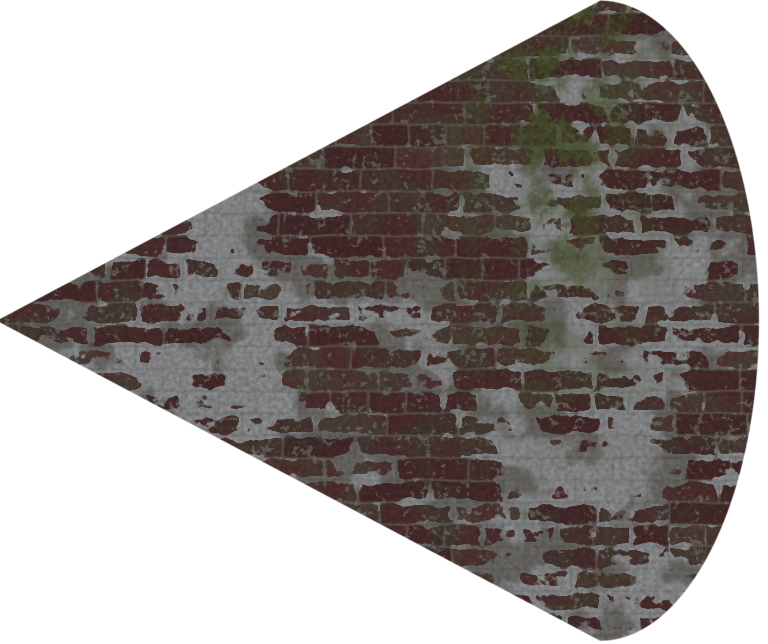
Give the GLSL for this texture, as a WebGL 2 fragment shader.

```glsl
#version 300 es
precision highp float;
// Weathered brick wall with peeling grey paint and moss, cut to a rounded cone on white.

uniform vec2 u_resolution;
out vec4 fragColor;

// Lengths are fractions of the canvas height.
const float ROW_HEIGHT = 0.0345;
const float ROW_ORIGIN = 0.496;
const float STRETCHER_LENGTH = 0.112;
const float HEADER_LENGTH = 0.058;
const float HEADER_PERIOD = 6.0;
const float MORTAR_HALF = 0.0018;
const float CORNER_RADIUS = 0.004;

const vec2 CONE_TIP = vec2(-0.005, 0.502);
const float CONE_BASE_X = 0.932;
const vec2 CAP_RADII = vec2(0.2465, 0.497);

const float PAINT_BIAS = -0.16;
const float PAINT_BAND = 0.22;
const float PAINT_PERIOD = 0.62;

const vec3 BACKGROUND = vec3(1.0);
const vec3 BRICK_RED = vec3(0.275, 0.165, 0.165);
const vec3 BRICK_BROWN = vec3(0.255, 0.215, 0.185);
const vec3 MORTAR = vec3(0.34, 0.315, 0.30);
const vec3 PAINT_LIGHT = vec3(0.515, 0.525, 0.53);
const vec3 PAINT_GREY = vec3(0.39, 0.39, 0.375);
const vec3 MOSS = vec3(0.25, 0.285, 0.15);

float hash(vec2 p) {
    vec3 q = fract(p.xyx * vec3(0.1031, 0.1030, 0.0973));
    q += dot(q, q.yzx + 33.33);
    return fract((q.x + q.y) * q.z);
}

float cornerSlope(vec2 cell, vec2 offset) {
    float angle = 6.2832 * hash(cell);
    return dot(vec2(cos(angle), sin(angle)), offset);
}

float gradientNoise(vec2 p) {
    vec2 i = floor(p), f = fract(p);
    vec2 e = vec2(0.0, 1.0);
    vec2 w = f * f * f * (f * (f * 6.0 - 15.0) + 10.0);
    float low = mix(cornerSlope(i, f), cornerSlope(i + e.yx, f - e.yx), w.x);
    float high = mix(cornerSlope(i + e.xy, f - e.xy), cornerSlope(i + e.yy, f - e.yy), w.x);
    return mix(low, high, w.y);
}

float fbm(vec2 p) {
    float sum = 0.0, gain = 1.0;
    for (int k = 0; k < 4; k++) {
        sum += gain * gradientNoise(p);
        p = mat2(1.6, 1.2, -1.2, 1.6) * p + 17.3;
        gain *= 0.5;
    }
    return sum;
}

// Signed distance to the cone with its elliptical cap.
float coneDistance(vec2 p) {
    vec2 q = vec2(p.x - CONE_BASE_X, abs(p.y - CONE_TIP.y));
    if (q.x < 0.0) {
        vec2 side = vec2(CONE_BASE_X - CONE_TIP.x, CAP_RADII.y);
        return (q.y * side.x - (q.x + side.x) * side.y) / length(side);
    }
    float k = length(q / CAP_RADII);
    return k * (k - 1.0) / length(q / (CAP_RADII * CAP_RADII));
}

// Returns signed distance to the brick edge and a random value per brick.
vec2 brickAt(vec2 p) {
    float v = (p.y - ROW_ORIGIN) / ROW_HEIGHT + 40.0;
    float row = floor(v);
    float len = mod(row, HEADER_PERIOD) < 1.0 ? HEADER_LENGTH : STRETCHER_LENGTH;
    float u = p.x / len + 0.5 * mod(row, 2.0) + 0.25 * hash(vec2(row, 7.0)) + 10.0;
    vec2 size = vec2(len, ROW_HEIGHT);
    vec2 local = (fract(vec2(u, v)) - 0.5) * size;
    vec2 q = abs(local) - 0.5 * size + MORTAR_HALF + CORNER_RADIUS;
    float d = length(max(q, 0.0)) + min(max(q.x, q.y), 0.0) - CORNER_RADIUS;
    return vec2(d, hash(vec2(floor(u), row)));
}

vec3 wall(vec2 p, float pixel) {
    vec2 wobble = vec2(gradientNoise(p * 22.0), gradientNoise(p * 22.0 + 50.0));
    vec2 brick = brickAt(p + 0.003 * wobble);
    float joint = smoothstep(-pixel, pixel, brick.x);
    float grain = fbm(p * 130.0);
    float blotch = fbm(p * 14.0 + 31.0);

    // Bare brick, with grey residue in specks
    float brown = smoothstep(-0.35, 0.5, blotch + 0.7 * (brick.y - 0.5));
    vec3 color = mix(BRICK_RED, BRICK_BROWN, brown) * (0.9 + 0.2 * brick.y);
    color = mix(color, MORTAR, 0.8 * joint);
    float residue = smoothstep(0.2, 0.5, 0.6 * grain + 0.7 * fbm(p * 42.0 + 9.0) + 0.2 * blotch);
    color = mix(color, PAINT_GREY, 0.65 * residue);

    // Paint clings in vertical bands and along the joints, and thins at the upper right
    float band = PAINT_BAND * cos(6.2832 * (p.x - 0.31) / PAINT_PERIOD);
    float bare = 0.28 * smoothstep(0.62, 0.8, p.y) * smoothstep(0.3, 0.6, p.x);
    float seam = 0.34 * smoothstep(-0.009, 0.001, brick.x);
    float cover = PAINT_BIAS + band - bare + seam + 0.28 * (brick.y - 0.5)
        + 0.75 * fbm(p * vec2(7.0, 9.0)) + 0.36 * fbm(p * 34.0);
    float paint = smoothstep(-0.035, 0.035, cover);
    float fresh = smoothstep(-0.2, 0.12, fbm(p * 11.0 + 70.0) + 0.9 * band);
    vec3 coat = mix(PAINT_GREY, PAINT_LIGHT, fresh) * (1.0 - 0.09 * joint);
    color = mix(color, coat, paint * (0.93 - 0.35 * residue * (1.0 - fresh)));

    // Moss runs down from the upper right
    float run = exp(-pow((p.x - 0.86) / 0.14, 2.0)) * smoothstep(0.15, 0.8, p.y);
    float moss = run * smoothstep(-0.25, 0.4, fbm(p * 16.0 + 90.0) + 0.4 * grain);
    color = mix(color, MOSS, 0.85 * moss);
    return color * (1.0 + 0.17 * grain);
}

void main() {
    vec2 p = gl_FragCoord.xy / u_resolution.y;
    float pixel = 1.0 / u_resolution.y;
    float outside = smoothstep(-pixel, pixel, coneDistance(p));
    fragColor = vec4(mix(wall(p, pixel), BACKGROUND, outside), 1.0);
}
```
